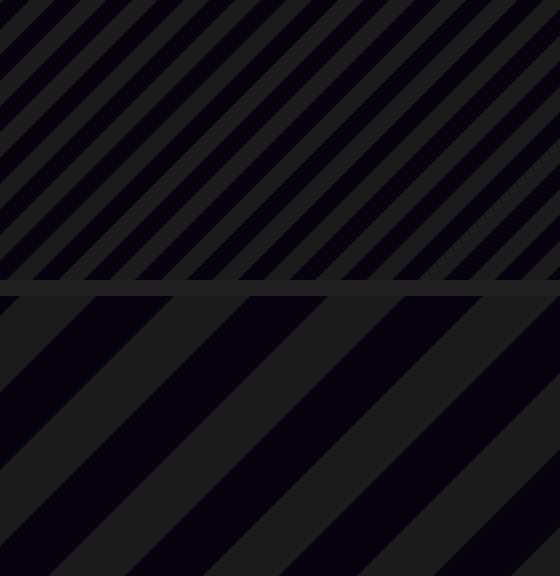
Top: the whole. Bottom: its middle third, enlarged.
This pattern is drawn by a WebGL 2 fragment shader. Its source:

```glsl
#version 300 es
precision highp float;
// Draws even diagonal stripes of charcoal grey on near-black violet.

uniform vec2 u_resolution;
out vec4 fragColor;

// Lengths are fractions of the canvas height, measured along an edge.
const float STRIPE_PERIOD = 0.1836;
const float STRIPE_START = 0.1058;  // first grey edge, from the top left corner
const float GREY_SHARE = 0.494;     // part of each period that is grey
const float EDGE_PIXELS = 1.4;      // width of the smoothed edge
const vec3 DARK_VIOLET = vec3(0.026, 0.012, 0.055);
const vec3 CHARCOAL = vec3(0.104, 0.104, 0.108);

// Coverage of a band centred in each unit period.
float stripe(float phase, float share, float blur) {
    float fromCentre = abs(fract(phase - 0.5 * share + 0.5) - 0.5);
    float edge = fromCentre - 0.5 * share;
    return 1.0 - smoothstep(-0.5 * blur, 0.5 * blur, edge);
}

void main() {
    vec2 point = gl_FragCoord.xy / u_resolution.y;

    // Distance right and down from the top left corner: constant along a stripe.
    float diagonal = point.x + 1.0 - point.y;
    float phase = (diagonal - STRIPE_START) / STRIPE_PERIOD;
    float blur = EDGE_PIXELS * sqrt(2.0) / (u_resolution.y * STRIPE_PERIOD);

    float grey = stripe(phase, GREY_SHARE, blur);
    fragColor = vec4(mix(DARK_VIOLET, CHARCOAL, grey), 1.0);
}
```
